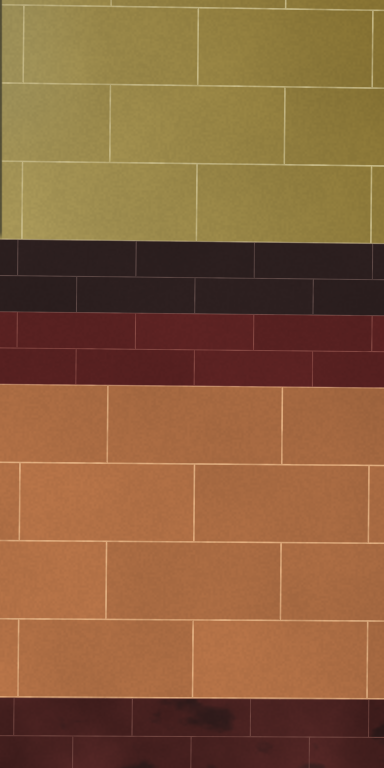
This texture is drawn by a Shadertoy shader. Its source:

```glsl
// Painted wall of block courses in five bands: ochre, brown, red, orange, dark red.
// Each band is a running bond with thin pale joints; a slight tilt, grain, per-block
// tone shifts and dark smudges on the lowest band give it wear.

float hash(vec2 p) {
    p = fract(p * vec2(0.1031, 0.1173));
    p += dot(p, p.yx + 33.33);
    return fract((p.x + p.y) * p.x * 91.7);
}

float noise(vec2 p) {
    vec2 i = floor(p), f = fract(p);
    f = f * f * (3.0 - 2.0 * f);
    return mix(mix(hash(i), hash(i + vec2(1, 0)), f.x),
               mix(hash(i + vec2(0, 1)), hash(i + vec2(1, 1)), f.x), f.y);
}

float fbm(vec2 p) {
    float sum = 0.0, amp = 0.5;
    for (int i = 0; i < 4; i++) {
        sum += amp * noise(p);
        p = p * 2.03 + 17.1;
        amp *= 0.5;
    }
    return sum;
}

// Coverage of a line of the given width at distance d
float stroke(float d, float width, float px) {
    return 1.0 - smoothstep(max(0.5 * width - 0.6 * px, 0.0), 0.5 * width + 0.6 * px, d);
}

// One band of blocks hanging from 'top'; odd courses shift by half a block
vec3 blocks(vec2 q, float top, vec2 size, float shift, vec3 paint, vec3 joint, float width, float px) {
    float row = floor((q.y - top) / size.y);
    float x = (q.x - shift) / size.x + 0.5 * mod(row, 2.0);
    float y = (q.y - top) / size.y;
    float dx = abs(fract(x + 0.5) - 0.5) * size.x;
    float dy = abs(fract(y + 0.5) - 0.5) * size.y;
    float tone = hash(vec2(floor(x) + 20.0, row + 31.0 + floor(top * 40.0)));
    float line = max(stroke(dx, width, px), stroke(dy, width, px));
    line *= 0.65 + 0.5 * noise(q * 45.0);
    return mix(paint * (0.97 + 0.06 * tone), joint, clamp(line, 0.0, 1.0));
}

void mainImage(out vec4 fragColor, in vec2 fragCoord) {
    // Width spans 0..1, height 0..2 measured downward
    vec2 p = fragCoord / iResolution.xy;
    p = vec2(p.x, 2.0 - 2.0 * p.y);
    float px = 1.0 / iResolution.x;

    // Small perspective tilt of courses and drift of upright joints
    vec2 q = p;
    q.y -= mix(0.015, 0.004, 0.5 * p.y) * (p.x - 0.5);
    q.x += 0.0085 * p.y;

    vec2 large = vec2(0.4545, 0.2031), small = vec2(0.308, 0.094);
    float cloud = fbm(q * 5.0) - 0.47;

    // Ochre fades darker to the upper right and paler to the left
    float shade = clamp(p.x * 0.9 + 0.15 - 0.4 * p.y, 0.0, 1.0);
    vec3 ochre = mix(vec3(0.645, 0.58, 0.335), vec3(0.53, 0.45, 0.20), shade);
    ochre = mix(ochre, vec3(0.61, 0.57, 0.37), 0.5 * smoothstep(0.3, 0.0, p.x) * smoothstep(0.5, 0.2, p.y));
    vec3 orange = vec3(0.665, 0.42, 0.26) * (1.05 - 0.07 * p.x + 0.04 * (p.y - 1.4));

    // Smudges gather on the lowest band
    float smudge = smoothstep(0.5, 0.66, fbm(q * vec2(9.0, 13.0) + 4.7));
    vec3 darkRed = mix(vec3(0.295, 0.135, 0.13), vec3(0.17, 0.105, 0.105), 0.75 * smudge);
    darkRed *= 0.95 + 0.5 * cloud;

    // Bands, laid from top to bottom
    vec3 col = blocks(q, 0.629, large, 0.2895, ochre, vec3(0.76, 0.71, 0.51), 0.0042, px);
    vec3 brownBand = blocks(q, 0.629, small, 0.360, vec3(0.17, 0.12, 0.12), vec3(0.36, 0.28, 0.27), 0.0026, px);
    vec3 redBand = blocks(q, 0.817, small, 0.360, vec3(0.35, 0.13, 0.13), vec3(0.52, 0.28, 0.26), 0.0026, px);
    vec3 orangeBand = blocks(q, 1.005, large, 0.2895, orange, vec3(0.87, 0.67, 0.49), 0.0042, px);
    vec3 lowBand = blocks(q, 1.819, vec2(0.308, 0.099), 0.360, darkRed, vec3(0.44, 0.27, 0.25), 0.0026, px);
    col = mix(col, brownBand, smoothstep(-px, px, q.y - 0.629));
    col = mix(col, redBand, smoothstep(-px, px, q.y - 0.817));
    col = mix(col, orangeBand, smoothstep(-px, px, q.y - 1.005));
    col = mix(col, lowBand, smoothstep(-px, px, q.y - 1.819));

    // Shadowed strip at the upper left edge
    float strip = (1.0 - smoothstep(0.005 - px, 0.005 + px, p.x)) * (1.0 - smoothstep(0.60, 0.63, p.y));
    col = mix(col, vec3(0.33, 0.31, 0.21), strip);

    // Mottling, fine plaster grain and rare dark specks
    col *= 1.0 + 0.10 * cloud + 0.05 * (noise(q * 170.0) - 0.5);
    vec2 cell = floor(p * 12.0), f = fract(p * 12.0) - 0.5;
    float speck = step(0.985, hash(cell + 7.0)) * (1.0 - smoothstep(0.02, 0.05, length(f)));
    col *= 1.0 - 0.6 * speck;

    fragColor = vec4(clamp(col, 0.0, 1.0), 1.0);
}
```
